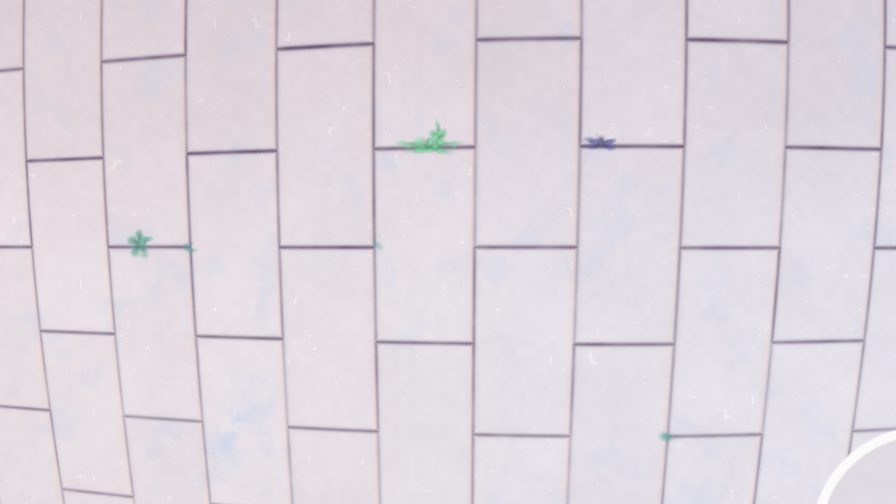
Reproduce this texture procedurally as a Shadertoy shader.

```glsl
float hash(vec2 p) {
    return fract(sin(dot(p, vec2(127.1, 311.7))) * 43758.5);
}

float noise(vec2 p) {
    vec2 i = floor(p), f = fract(p);
    f = f * f * (3.0 - 2.0 * f);
    return mix(mix(hash(i), hash(i + vec2(1, 0)), f.x),
               mix(hash(i + vec2(0, 1)), hash(i + vec2(1, 1)), f.x), f.y);
}

float fbm(vec2 p) {
    float sum = 0.0, gain = 0.5;
    for (int i = 0; i < 4; i++) {
        sum += gain * noise(p);
        p = p * 2.03 + 17.3;
        gain *= 0.5;
    }
    return sum / 0.9375;
}

// Lens-bent paving coordinates: x counts columns, y counts half slabs
vec2 pavingCoord(vec2 p) {
    float t = p.y - 0.5;
    float x = (p.x - 0.9375 - 0.008 * p.y) * (1.0 - 0.106 * t + 0.12 * t * t);
    float y = (p.y - 0.509) * (1.0 + 0.13 * (p.x - 1.2) * (p.x - 1.2));
    return vec2(x * (4.95 - 0.34 * x + 0.588 * x * x), y * (5.09 - 0.65 * y));
}

// Ragged clump of leaves, 1 inside and 0 outside
float tuft(vec2 p, vec2 center, vec2 size) {
    vec2 q = (p - center) / size;
    float a = atan(q.y, q.x);
    float reach = 0.65 + 0.15 * cos(5.0 * a - 1.6) + 0.5 * (noise(p * 110.0) - 0.5);
    return smoothstep(reach + 0.35, reach - 0.35, length(q));
}

void mainImage(out vec4 fragColor, in vec2 fragCoord) {
    vec2 p = fragCoord / iResolution.y;
    vec2 g = pavingCoord(p);

    // Running bond: odd columns shift by half a slab
    float column = floor(g.x);
    float row = 0.5 * g.y + 0.5 * mod(column, 2.0);
    row += 0.006 * (hash(vec2(column, 4.0)) - 0.5);
    vec2 slab = vec2(column, floor(row));

    // Stone: pinker above, paler below, bluer to the right
    vec3 color = mix(vec3(0.902, 0.878, 0.906), vec3(0.867, 0.825, 0.857),
                     smoothstep(0.35, 1.05, p.y));
    color += (p.x / 1.78 - 0.5) * vec3(-0.018, 0.006, 0.022);
    color += 0.012 * (hash(slab) - 0.5);
    color += 0.03 * (fbm(p * 9.0) - 0.5) + 0.028 * (fbm(p * 60.0) - 0.5);

    // Small pale flecks and faint blue stains
    color += 0.05 * smoothstep(0.93, 1.0, noise(p * 75.0 + 8.0));
    float stain = 0.35 * smoothstep(0.6, 0.8, fbm(p * vec2(17.0, 13.0) + 31.0));
    vec2 smear = p - vec2(0.465, 0.145);
    smear = vec2(smear.x * 0.85 - smear.y * 0.5, smear.x * 0.5 + smear.y * 0.85);
    stain += exp(-dot(smear * vec2(30, 9), smear * vec2(30, 9)))
           * smoothstep(0.3, 0.65, fbm(p * 25.0));
    color = mix(color, vec3(0.75, 0.82, 0.92), 0.55 * stain);

    // Joints: faint upright lines, darker cross lines
    float line = round(g.x);
    float across = (g.x - line) / 5.2;
    float along = (row - round(row)) * 2.0 / 5.1;
    float wear = 0.7 + 0.6 * fbm(p * 22.0);
    float fade = mix(0.6, 1.0, smoothstep(0.0, 0.5, p.y));
    float upright = exp(-pow(across / 0.0037, 2.0)) * wear * fade
                  * mix(0.28, 0.6, hash(vec2(line, floor(g.y))));
    float crossing = exp(-pow(along / 0.0043, 2.0)) * wear * fade
                   * mix(0.6, 0.85, hash(vec2(column, round(row) + 9.0)));
    color += vec3(0.02, -0.004, -0.025) * exp(-pow((across + 0.008) / 0.006, 2.0));
    color -= 0.025 * exp(-pow(min(abs(across), abs(along)) / 0.009, 2.0));
    color = mix(color, vec3(0.41, 0.34, 0.45), clamp(max(upright, crossing), 0.0, 1.0));

    // Moss at a few joint corners
    vec2 corner = round(g);
    float moss = smoothstep(0.018, 0.003, length((g - corner) / vec2(6.5, 4.5)))
               * step(0.9, hash(corner + 2.6)) * smoothstep(0.2, 0.6, noise(p * 90.0));
    color = mix(color, vec3(0.36, 0.66, 0.63), 0.75 * moss);

    // Weeds rooted in the cross joints, and a dark clump
    float leafShade = 0.8 + 0.4 * noise(p * 110.0);
    float weed = max(tuft(p, vec2(0.852, 0.711), vec2(0.066, 0.02)),
                     tuft(p, vec2(0.87, 0.727), vec2(0.02, 0.037)));
    color = mix(color, vec3(0.42, 0.74, 0.55) * leafShade, 0.8 * weed);
    color = mix(color, vec3(0.37, 0.61, 0.54) * leafShade,
                0.8 * tuft(p, vec2(0.277, 0.517), vec2(0.025, 0.031)));
    color = mix(color, vec3(0.36, 0.36, 0.56) * leafShade,
                0.8 * tuft(p, vec2(1.193, 0.717), vec2(0.039, 0.018)));

    // White-rimmed disc in the lower right corner
    float rim = length(p - vec2(1.833, -0.07)) - 0.214;
    vec3 disc = vec3(0.875, 0.86, 0.89) + 0.03 * (fbm(p * 40.0) - 0.5);
    color = mix(color, disc, smoothstep(0.003, -0.003, rim));
    color = mix(color, vec3(0.99, 0.985, 0.99), smoothstep(0.013, 0.006, abs(rim)));

    fragColor = vec4(clamp(color, 0.0, 1.0), 1.0);
}
```
